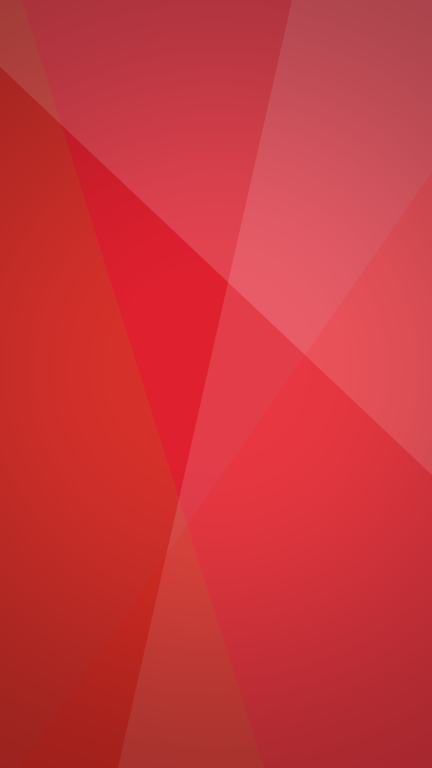
A Shadertoy shader for this background:

```glsl
// Crimson backdrop of overlapping translucent half-planes under a soft round vignette.

const vec3 CRIMSON = vec3(0.875, 0.125, 0.185);
const vec3 WHITE   = vec3(1.0);
const vec3 SCARLET = vec3(1.0, 0.08, 0.02);
const vec3 OCHRE   = vec3(0.71, 0.43, 0.10);

// Signed distance to the line a-b, positive on its left side.
float leftOf(vec2 p, vec2 a, vec2 b) {
    vec2 dir = normalize(b - a);
    return dot(p - a, vec2(-dir.y, dir.x));
}

// Tints everything left of the line a-b, given in canvas fractions.
vec3 sheet(vec3 base, vec2 p, vec2 scale, vec2 a, vec2 b, vec3 tint, float opacity) {
    float halfPixel = 0.7 / iResolution.y;
    float d = leftOf(p, a * scale, b * scale);
    return mix(base, tint, opacity * smoothstep(-halfPixel, halfPixel, d));
}

// Brightness falling off with distance from the centre.
float vignette(vec2 p, vec2 centre, float inner, float outer, float depth) {
    return 1.0 - depth * smoothstep(inner, outer, length(p - centre));
}

void mainImage(out vec4 fragColor, in vec2 fragCoord) {
    vec2 scale = vec2(iResolution.x / iResolution.y, 1.0);
    vec2 p = fragCoord / iResolution.y;

    // Layered sheets: left wedge, right side, upper side, lower right
    vec3 color = CRIMSON;
    color = sheet(color, p, scale, vec2(0.611, 0.0), vec2(0.051, 1.0), OCHRE, 0.21);
    color = sheet(color, p, scale, vec2(0.676, 1.0), vec2(0.273, 0.0), WHITE, 0.13);
    color = sheet(color, p, scale, vec2(0.0, 0.913), vec2(1.0, 0.3815), WHITE, 0.16);
    color = sheet(color, p, scale, vec2(1.0, 0.776), vec2(0.043, 0.0), SCARLET, 0.14);

    // Darkened rim
    color *= vignette(p, vec2(0.5, 0.52) * scale, 0.09, 0.63, 0.28);
    fragColor = vec4(color, 1.0);
}
```
